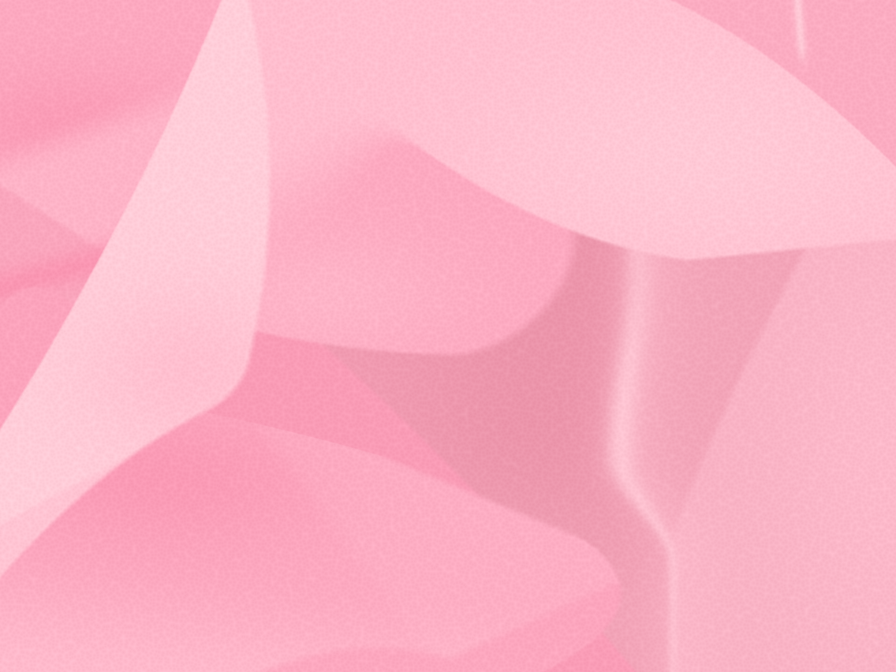
A Shadertoy shader for this texture:

```glsl
// Overlapping sheer pink veils with soft folds, bright creases and a fine woven grain.

const vec3 PALE  = vec3(1.00, 0.805, 0.85);
const vec3 BLUSH = vec3(1.00, 0.745, 0.81);
const vec3 ROSE  = vec3(0.99, 0.665, 0.755);
const vec3 DEEP  = vec3(0.98, 0.59, 0.70);
const vec3 DUSK  = vec3(0.925, 0.585, 0.67);
const vec3 MIST  = vec3(0.975, 0.70, 0.77);

// Parabola through three (input, value) knots.
float through(float t, vec2 a, vec2 b, vec2 c) {
    float s = (b.y - a.y) / (b.x - a.x);
    float k = ((c.y - b.y) / (c.x - b.x) - s) / (c.x - a.x);
    return a.y + (t - a.x) * (s + k * (t - b.x));
}

// Straight line through two (input, value) knots.
float line(float t, vec2 a, vec2 b) {
    return mix(a.y, b.y, (t - a.x) / (b.x - a.x));
}

// Coverage where a signed distance is positive.
float cover(float d, float blur) {
    float w = max(blur, 0.8 / iResolution.y);
    return smoothstep(-w, w, d);
}

// Minimum with a rounded join.
float roundMin(float a, float b, float r) {
    float h = max(r - abs(a - b), 0.0) / r;
    return min(a, b) - 0.25 * h * h * r;
}

float glow(float d, float width) {
    return exp(-d * d / (width * width));
}

float blob(vec2 p, vec2 center, vec2 size) {
    vec2 q = (p - center) / size;
    return exp(-dot(q, q));
}

vec2 hash2(vec2 c) {
    return fract(sin(vec2(dot(c, vec2(127.1, 311.7)), dot(c, vec2(269.5, 183.3)))) * 43758.5);
}

// Distance to the nearest scattered cell point.
float cellular(vec2 p) {
    vec2 cell = floor(p), f = fract(p);
    float nearest = 2.0;
    for (int y = -1; y <= 1; y++)
    for (int x = -1; x <= 1; x++) {
        vec2 o = vec2(x, y);
        nearest = min(nearest, length(o + hash2(cell + o) - f));
    }
    return nearest;
}

// Left corner: stacked folds behind the veil.
vec3 leftFolds(vec2 p) {
    vec3 col = mix(ROSE, DEEP, 0.7 * blob(p, vec2(0.10, 0.81), vec2(0.20, 0.09)));
    float band = cover(line(p.x, vec2(0.0, 0.755), vec2(0.26, 0.855)) - p.y, 0.035);
    col = mix(col, mix(ROSE, BLUSH, 0.5), band);
    float tuck = cover(line(p.x, vec2(0.0, 0.725), vec2(0.14, 0.635)) - p.y, 0.006);
    col = mix(col, mix(ROSE, DUSK, 0.15), tuck);
    float crease = line(p.x, vec2(0.0, 0.572), vec2(0.14, 0.61));
    col = mix(col, DEEP, glow(p.y - crease, 0.025));
    float lower = through(p.x, vec2(0.0, 0.545), vec2(0.06, 0.572), vec2(0.11, 0.545));
    return mix(col, mix(DEEP, ROSE, 0.7), cover(lower - p.y, 0.004));
}

// Right side: dusky hollow, bright ridge and a pale hanging panel.
vec3 hollow(vec2 p) {
    vec3 col = mix(DUSK, ROSE, 0.3 * cover(0.65 - p.x, 0.15));
    float bend = 1.0 - smoothstep(0.16, 0.32, p.y);
    float ridge = 0.925 + 0.077 * bend + 0.026 * smoothstep(0.33, 0.60, p.y);
    col = mix(col, mix(DUSK, MIST, 0.55), cover(p.x - ridge, 0.03));
    col = mix(col, MIST, 0.5 * cover(0.22 - p.y, 0.16));
    float hem = max(1.0, through(p.y, vec2(0.193, 0.997), vec2(0.384, 1.076), vec2(0.632, 1.201)));
    vec3 panel = mix(MIST, BLUSH, 0.6 * blob(p, vec2(1.31, 0.32), vec2(0.14, 0.3)));
    col = mix(col, panel, cover(p.x - hem, 0.008));
    float shine = mix(0.5, 0.9, blob(p, vec2(0.93, 0.36), vec2(0.3, 0.2)));
    col = mix(col, PALE, shine * glow(p.x - ridge, mix(0.021, 0.008, bend)));
    return mix(col, BLUSH, 0.35 * glow(p.x - ridge - 0.01, 0.055));
}

// Lower fold: rosy body with a pale foot and a darker sliver.
vec3 lowerFold(vec2 p) {
    vec3 col = mix(ROSE, DEEP, 0.8 * blob(p, vec2(0.24, 0.29), vec2(0.25, 0.11)));
    col = mix(col, BLUSH, 0.85 * cover(line(p.x, vec2(0.0, 0.09), vec2(0.7, 0.02)) - p.y, 0.10));
    float crease = line(p.x, vec2(0.36, 0.40), vec2(0.60, 0.08));
    col = mix(col, BLUSH, 0.2 * cover(p.y - crease, 0.03));
    float sliver = max(through(p.x, vec2(0.417, 0.01), vec2(0.556, 0.036), vec2(0.67, 0.02)),
                       line(p.x, vec2(0.67, 0.02), vec2(0.91, 0.13)));
    return mix(col, mix(DEEP, ROSE, 0.6), 0.7 * cover(sliver - p.y, 0.009));
}

void mainImage(out vec4 fragColor, in vec2 fragCoord) {
    vec2 p = fragCoord / iResolution.y;
    vec3 col = hollow(p);

    // Narrow fold below the middle sheet
    float slope = through(p.x, vec2(0.469, 0.497), vec2(0.573, 0.401), vec2(0.712, 0.262));
    col = mix(col, mix(DEEP, ROSE, 0.3), 0.9 * cover(slope - p.y, 0.007));

    // Middle sheet with a rounded lower corner
    float base = through(p.x, vec2(0.39, 0.505), vec2(0.556, 0.479), vec2(0.738, 0.472));
    float side = through(p.y, vec2(0.472, 0.729), vec2(0.54, 0.809), vec2(0.644, 0.854));
    vec3 sheet = mix(ROSE, BLUSH, 0.55 * blob(p, vec2(0.48, 0.56), vec2(0.20, 0.09)));
    float blurred = mix(0.004, 0.014, smoothstep(0.6, 0.8, p.x));
    col = mix(col, sheet, cover(roundMin(p.y - base, side - p.x, 0.06), blurred));

    // Upper veil, its hem melting away toward the left
    float hem = through(p.x, vec2(0.59, 0.806), vec2(0.903, 0.639), vec2(1.333, 0.644));
    hem = roundMin(hem, line(p.x, vec2(0.39, 0.686), vec2(0.57, 0.806)), 0.06);
    hem = max(hem, line(p.x, vec2(1.11, 0.6215), vec2(1.333, 0.644)));
    float melt = mix(0.10, 0.004, smoothstep(0.46, 0.64, p.x));
    vec3 veil = mix(BLUSH, PALE, 0.75 * blob(p, vec2(1.05, 0.77), vec2(0.35, 0.18)));
    col = mix(col, veil, cover(p.y - hem, melt));

    // Corner behind the upper veil
    float rim = through(p.x, vec2(0.998, 1.0), vec2(1.181, 0.887), vec2(1.333, 0.752));
    vec3 corner = mix(ROSE, MIST, 0.3);
    float streak = glow(p.x - 1.187 - 0.08 * (1.0 - p.y), 0.007) * cover(p.y - 0.915, 0.02);
    corner = mix(corner, PALE, 0.9 * streak);
    col = mix(col, corner, cover(p.y - rim, 0.003) * step(0.9, p.x));

    // Lower fold with its rounded tip
    float crest = through(p.x, vec2(0.356, 0.41), vec2(0.712, 0.262), vec2(0.868, 0.198));
    float tip = through(p.y, vec2(0.024, 0.851), vec2(0.132, 0.922), vec2(0.198, 0.868));
    float fold = cover(crest - p.y, 0.007) * cover(tip - p.x, 0.006);
    col = mix(col, lowerFold(p), fold);

    // Left veil in front of everything
    float left = through(p.y, vec2(0.361, 0.0), vec2(0.714, 0.20), vec2(1.0, 0.33));
    float right = through(p.y, vec2(0.418, 0.359), vec2(0.757, 0.401), vec2(1.0, 0.37));
    float foot = through(p.x, vec2(0.0, 0.141), vec2(0.191, 0.318), vec2(0.356, 0.41));
    vec3 front = mix(PALE, BLUSH, 0.9 * blob(p, vec2(0.28, 0.45), vec2(0.16, 0.12)));
    float pleat = line(p.x, vec2(0.0, 0.22), vec2(0.19, 0.32));
    front = mix(front, BLUSH, 0.6 * cover(pleat - p.y, 0.006));
    col = mix(col, leftFolds(p), cover(left - p.x, 0.003) * cover(p.y - 0.35, 0.01));
    float shape = cover(p.x - left, 0.003) * cover(roundMin(right - p.x, p.y - foot, 0.05), 0.006);
    col = mix(col, front, shape);

    // Woven grain and faint ripples
    float ripple = sin(p.x * 230.0 + 3.0 * sin(p.y * 41.0)) * sin(p.y * 170.0 + 2.0 * sin(p.x * 53.0));
    col += vec3(0.6, 1.0, 0.9) * (0.042 * (cellular(p * 180.0) - 0.45) + 0.004 * ripple);
    fragColor = vec4(clamp(col, 0.0, 1.0), 1.0);
}
```
